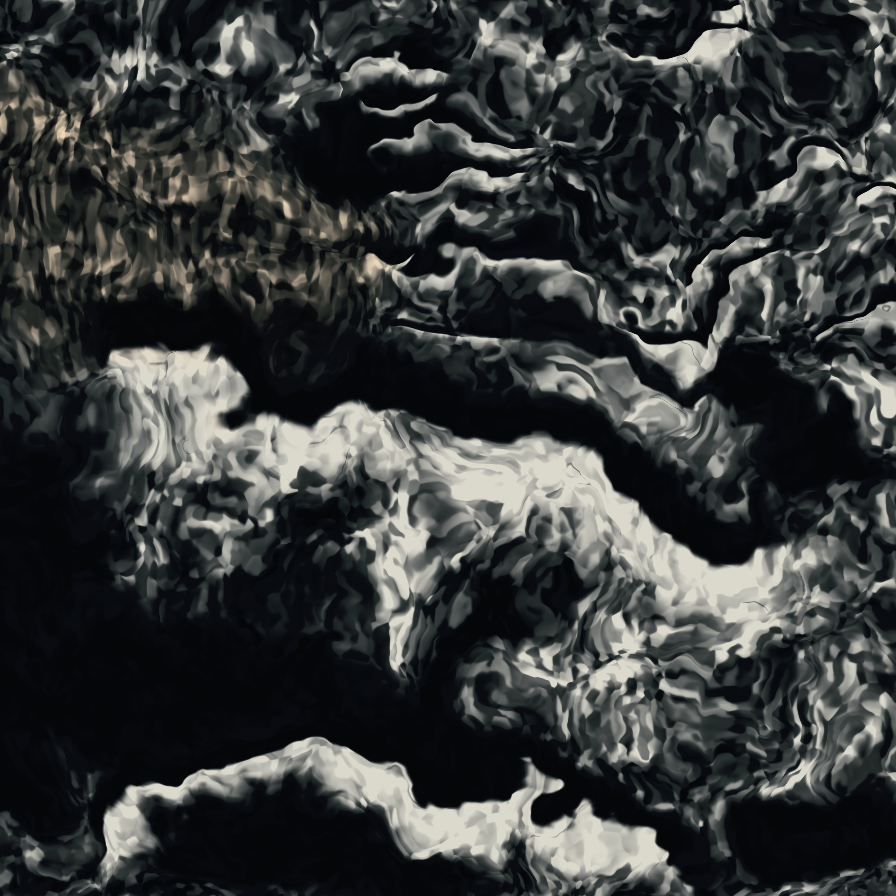
Write a WebGL 1 fragment shader that draws this texture.

```glsl
precision highp float;
uniform vec2 u_resolution;

// Tuning
const float BASE_TONE = 0.05;
const float RELIEF_GAIN = 1.0;
const float GRAIN_GAIN = 1.0;
const float WARP = 0.06;
const float SUNLIT_TONE = 1.85;
const float SHADOW_TONE = -1.6;
const vec2 GRAIN_SCALE = vec2(105.0, 88.0);
const vec2 BLADE_SCALE = vec2(135.0, 55.0);
const vec2 STRATA_SCALE = vec2(6.0, 12.0);
const vec2 SUN_STEP = vec2(-0.2, 0.4);
const int OUTCROPS = 14;

// Palette, dark to light
const vec3 VOID_BLUE = vec3(0.035, 0.045, 0.065);
const vec3 DEEP_GREEN = vec3(0.13, 0.16, 0.16);
const vec3 SLATE = vec3(0.25, 0.27, 0.27);
const vec3 STONE = vec3(0.45, 0.46, 0.45);
const vec3 PALE_STONE = vec3(0.68, 0.68, 0.65);
const vec3 CHALK = vec3(0.86, 0.85, 0.80);
const vec3 DRY_TINT = vec3(1.10, 1.0, 0.90);

vec3 hash3(vec2 c) {
  vec3 q = fract(c.xyx * vec3(0.1031, 0.1030, 0.0973));
  q += dot(q, q.yxz + 33.33);
  return fract((q.xxy + q.yzz) * q.zyx);
}

// Smooth cellular noise, about -1 to 1
float facets(vec2 p) {
  vec2 cell = floor(p);
  float sum = 0.0, total = 0.0;
  for (int j = -1; j <= 1; j++) {
    for (int i = -1; i <= 1; i++) {
      vec2 c = cell + vec2(float(i), float(j));
      vec3 h = hash3(c);
      vec2 d = c + h.xy - p;
      float w = exp(-8.0 * dot(d, d));
      sum += w * (2.0 * h.z - 1.0);
      total += w;
    }
  }
  return sum / max(total, 1e-6);
}

float layered(vec2 p) {
  float sum = 0.0, amp = 0.8;
  for (int i = 0; i < 4; i++) {
    sum += amp * facets(p);
    p = mat2(1.6, 1.2, -1.2, 1.6) * p + 13.7;
    amp *= 0.5;
  }
  return sum;
}

float blob(vec2 p, vec2 center, vec2 radius, float slope) {
  vec2 d = p - center;
  d.y -= slope * d.x;
  return 1.0 - smoothstep(0.65, 1.1, length(d / radius));
}

// Sunlit face below a crest (x) and the shadow cast above it (y)
vec2 ledge(vec2 p, vec2 center, vec2 size, float slope, float arch, float fray) {
  vec2 d = p - center;
  float along = abs(d.x) / size.x;
  float depth = (slope * d.x - arch * d.x * d.x - d.y) / size.y;
  float span = 1.0 - smoothstep(0.75, 1.0, along);
  float crest = smoothstep(-0.04, 0.08, depth);
  float face = 1.0 - smoothstep(0.4, 1.1, depth * (1.0 + 0.7 * along * along) + fray);
  float shade = smoothstep(-0.65, -0.3, depth) * (1.0 - crest);
  return span * vec2(crest * face, shade);
}

vec3 ramp(float tone) {
  vec3 c = mix(VOID_BLUE, DEEP_GREEN, smoothstep(-0.7, 0.05, tone));
  c = mix(c, SLATE, clamp((tone - 0.05) / 0.5, 0.0, 1.0));
  c = mix(c, STONE, clamp((tone - 0.55) / 0.45, 0.0, 1.0));
  c = mix(c, PALE_STONE, clamp((tone - 1.0) / 0.45, 0.0, 1.0));
  c = mix(c, CHALK, clamp((tone - 1.45) / 0.45, 0.0, 1.0));
  return c * mix(0.5, 1.0, smoothstep(-1.7, -0.8, tone));
}

void main() {
  vec2 uv = gl_FragCoord.xy / u_resolution;
  vec2 warp = vec2(layered(uv * 6.0), layered(uv * 6.0 + 37.0));
  vec2 p = uv + WARP * warp;

  // Rock relief and fine grain
  vec2 strata = p + vec2(0.0, 0.10 * sin(5.0 * p.x + 4.0 * p.y));
  strata *= STRATA_SCALE;
  float relief = layered(strata) - layered(strata + SUN_STEP);
  float clumps = facets(uv * GRAIN_SCALE * 0.45 + 3.0 * warp);
  float grain = 1.1 * facets(uv * GRAIN_SCALE + 4.0 * warp) + 0.7 * clumps;
  float tone = BASE_TONE + RELIEF_GAIN * relief + GRAIN_GAIN * grain;
  tone += 0.45 * blob(p, vec2(0.83, 0.25), vec2(0.26, 0.17), -0.3);

  // Dry grass slope with upright blades and soft bands
  float meadow = blob(p, vec2(0.13, 0.73), vec2(0.36, 0.19), -0.1);
  float bands = 0.4 * sin(46.0 * (p.y + 0.1 * p.x) + 1.0);
  float blades = 1.1 * facets(uv * BLADE_SCALE + 2.0 * warp) + 0.4 * grain;
  tone = mix(tone, 0.15 + bands + blades, 0.85 * meadow);

  // Hollows and gullies
  float hollow = blob(p, vec2(0.0, 0.31), vec2(0.17, 0.27), 0.0);
  hollow = max(hollow, blob(p, vec2(0.22, 0.25), vec2(0.36, 0.13), -0.1));
  hollow = max(hollow, blob(p, vec2(0.45, 0.84), vec2(0.10, 0.07), 0.2));
  hollow = max(hollow, blob(p, vec2(0.84, 0.55), vec2(0.13, 0.06), -0.9));
  hollow = max(hollow, blob(p, vec2(0.31, 0.04), vec2(0.22, 0.08), 0.0));
  hollow = max(hollow, blob(p, vec2(0.94, 0.08), vec2(0.13, 0.06), 0.0));
  tone = mix(tone, SHADOW_TONE + 0.2 * grain + 0.3 * relief, 0.95 * hollow);

  // Broad ledges, then scattered outcrops on the upper slope
  float fray = 0.5 * warp.x + 0.25 * clumps;
  vec2 sun = ledge(p, vec2(0.48, 0.525), vec2(0.44, 0.13), -0.2, 0.3, fray);
  sun = max(sun, ledge(p, vec2(0.43, 0.165), vec2(0.42, 0.08), 0.0, 1.0, fray));
  sun = max(sun, 0.8 * ledge(p, vec2(0.50, 0.705), vec2(0.13, 0.05), -0.1, 0.5, fray));
  sun = max(sun, 0.6 * ledge(p, vec2(0.70, 0.59), vec2(0.16, 0.07), -0.35, 0.5, fray));
  for (int i = 0; i < OUTCROPS; i++) {
    float k = float(i);
    vec3 h = hash3(vec2(k, 7.0));
    vec2 center = vec2(mix(0.36, 1.0, h.x), mix(0.62, 1.0, fract(k * 0.618)));
    vec2 size = mix(vec2(0.03, 0.02), vec2(0.09, 0.04), h.y);
    sun = max(sun, 0.85 * ledge(p, center, size, mix(-0.3, 0.8, h.z), 1.0, fray));
  }
  float crack = 1.0 - smoothstep(0.0, 0.12, abs(facets(p * vec2(17.0, 24.0))));
  float face = SUNLIT_TONE + 0.4 * grain + 0.3 * relief - 0.8 * crack * smoothstep(-0.2, 0.5, clumps);
  tone = mix(tone, SHADOW_TONE + 0.2 * grain, sun.y * (1.0 - sun.x));
  tone = mix(tone, face, sun.x);

  vec3 color = ramp(tone) * mix(vec3(1.0), DRY_TINT, meadow);
  gl_FragColor = vec4(color, 1.0);
}
```
